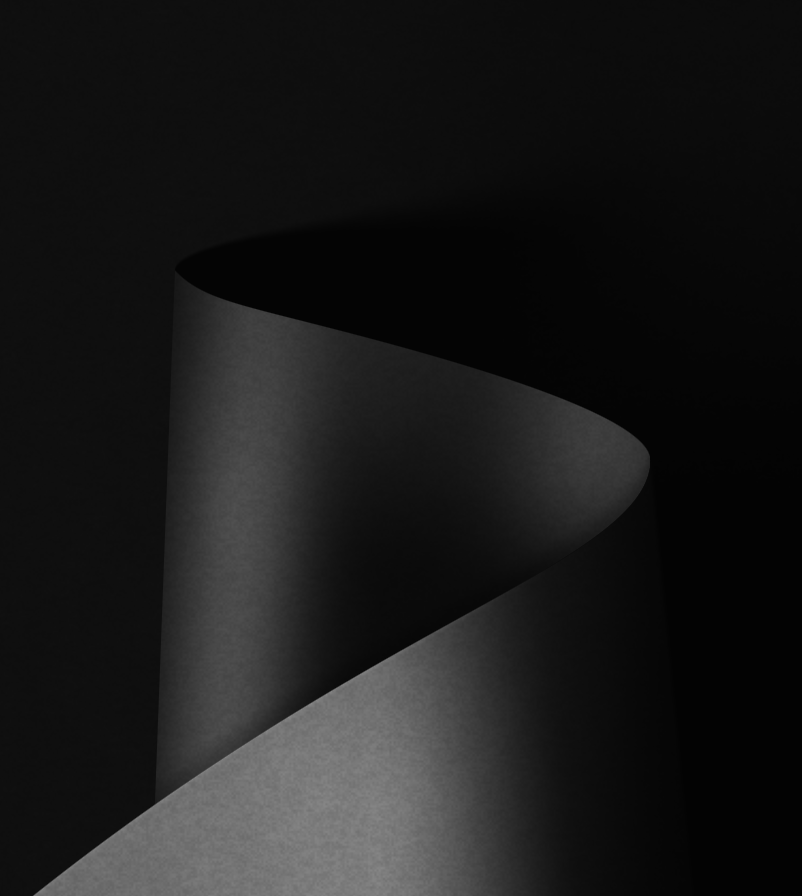
A Shadertoy shader for this background:

```glsl
// Draws a curled sheet of dark paper, softly lit, on a near-black backdrop.

float hash(vec2 p) {
    p = fract(p * vec2(0.1031, 0.1137));
    p += dot(p, p.yx + 33.33);
    return fract((p.x + p.y) * p.x * 7.31);
}

float noise(vec2 p) {
    vec2 cell = floor(p), f = fract(p);
    f = f * f * (3.0 - 2.0 * f);
    return mix(mix(hash(cell), hash(cell + vec2(1, 0)), f.x),
               mix(hash(cell + vec2(0, 1)), hash(cell + vec2(1, 1)), f.x), f.y);
}

// Antialiased coverage, positive side filled
float cover(float d) {
    return clamp(0.5 + d / max(fwidth(d), 1e-5), 0.0, 1.0);
}

float bell(float x, float width) {
    return exp(-x * x / (width * width));
}

void mainImage(out vec4 fragColor, in vec2 fragCoord) {
    vec2 uv = fragCoord / iResolution.xy;
    vec2 grainPos = fragCoord / iResolution.y;
    float x = uv.x, y = uv.y;

    // Paper rim: both branches meet at the rounded nose on the right
    float d = max(0.811 - x, 0.0);
    float s = sqrt(d);
    float upperRim = 0.486 + 0.179 * s + 0.087 * d
                   + 0.023 * exp(-max(x - 0.218, 0.0) / 0.03);
    float lowerRim = 0.486 - 0.316 * s - 0.01 * d - 0.339 * d * d;
    float leftEdge = 0.218 - 0.042 * (0.695 - y);
    float rightEdge = 0.811 + 0.11 * (0.486 - y);

    // Backdrop with a broad shadow on the right
    float shadow = smoothstep(0.3, 0.8, x) * (1.0 - smoothstep(0.4, 0.95, y));
    float shade = mix(0.058, 0.012, shadow);
    shade -= 0.012 * smoothstep(0.3, 0.8, x) * smoothstep(0.4, 0.9, y);

    // Dark opening behind the upper rim, melting away to the right
    float along = max(x - 0.218, 0.0);
    float backRim = 0.698 + 0.121 * sqrt(along);
    float blur = 0.003 + 0.25 * along * along;
    float opening = smoothstep(-blur, blur, backRim - y)
                  * cover(x - 0.218) * cover(y - lowerRim)
                  * (1.0 - smoothstep(0.6, 0.95, x));
    shade = mix(shade, 0.016, opening);

    // Inner face: bright band on the left, softer one near the nose
    float band = x - (0.265 + 0.08 * y);
    float inner = 0.04 + 0.25 * bell(band, band < 0.0 ? 0.085 : 0.088)
                * (1.0 - 0.35 * smoothstep(0.4, 0.68, y));
    inner += 0.085 * smoothstep(0.35, 0.64, y) * bell(x - 0.47, 0.17);
    inner += 0.19 * bell(x - 0.75, 0.12) * smoothstep(0.3, 0.5, y);
    inner *= 0.75 + 0.25 * smoothstep(0.0, 0.035, y - lowerRim);
    float innerMask = cover(upperRim - y) * cover(y - lowerRim)
                    * cover(x - leftEdge) * cover(0.811 - x);

    // Front face: lit on the left, rolling into shadow on the right
    float front = 0.33 + 0.075 * bell(x - 0.44, 0.2);
    front *= 1.0 - smoothstep(0.47, 0.73, x + 0.1 * y);
    front *= 1.0 - 0.3 * smoothstep(0.1, 0.38, y);
    front += 0.065 * (1.0 - smoothstep(0.6, 0.87, x));
    front += 0.02;
    front += 0.05 * bell(y - lowerRim, 0.004) * (1.0 - smoothstep(0.5, 0.7, x));
    float frontMask = cover(lowerRim - y)
                    * (1.0 - smoothstep(-0.004, 0.004, x - rightEdge));

    shade = mix(shade, inner, innerMask);
    shade = mix(shade, front, frontMask);

    // Paper fibre and fine grain, stronger where the light falls
    float fibre = noise(grainPos * vec2(130, 220)) - 0.5;
    float grain = noise(grainPos * 420.0) - 0.5;
    float mottle = noise(grainPos * 28.0) - 0.5;
    shade *= 1.0 + 0.07 * fibre + 0.10 * grain + 0.04 * mottle;

    fragColor = vec4(vec3(shade), 1.0);
}
```
